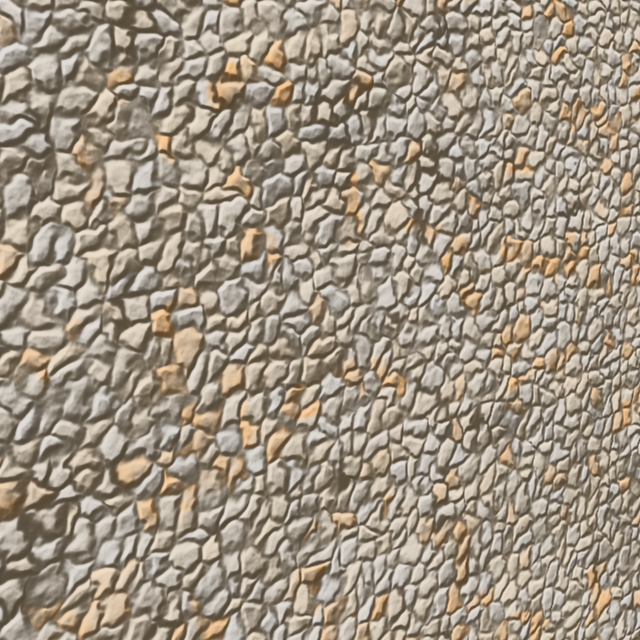
Write a WebGL 1 fragment shader that draws this texture.

```glsl
precision highp float;
// Rough pebble-dashed stone wall receding to the right, lit from the upper left.
uniform vec2 u_resolution;

const float GRAINS = 22.0;        // stones per canvas width at the near edge
const float RECESSION = 0.42;     // how fast the wall recedes to the right
const float HORIZON = 0.95;       // height of the vanishing line
const float SOFTNESS = 0.0007;    // half spacing of the smoothing samples
const float RELIEF_STEP = 0.12;   // slope sampling distance, in stones
const float RELIEF_GAIN = 0.58;
const float CREVICE_GAIN = 0.9;
const float TONE_BIAS = 0.12;
const float OCHRE_SHARE = 0.07;
const vec2 LIGHT_DIR = vec2(-0.5, 0.866);
const vec3 SHADOW = vec3(0.35, 0.31, 0.25);
const vec3 HIGHLIGHT = vec3(0.88, 0.85, 0.81);
const vec3 OCHRE = vec3(1.10, 0.92, 0.70);
const vec3 WARM = vec3(1.03, 1.0, 0.95);
const vec3 COOL = vec3(0.98, 1.0, 1.03);

float hash(vec2 p) {
  return fract(sin(dot(p, vec2(127.1, 311.7))) * 43758.5453);
}

vec2 hash2(vec2 p) {
  return vec2(hash(p), hash(p + 37.7));
}

float noise(vec2 p) {
  vec2 i = floor(p), f = fract(p);
  f = f * f * (3.0 - 2.0 * f);
  return mix(mix(hash(i), hash(i + vec2(1.0, 0.0)), f.x),
             mix(hash(i + vec2(0.0, 1.0)), hash(i + 1.0), f.x), f.y);
}

// Canvas position to flat wall position, measured in stones.
vec2 wallPosition(vec2 uv) {
  float depth = 1.0 / (1.0 - RECESSION * uv.x);
  return GRAINS * depth * vec2(uv.x, uv.y - HORIZON);
}

// Bends the grid so that the stones become irregular.
vec2 distort(vec2 q) {
  vec2 coarse = vec2(noise(q * 0.9), noise(q * 0.9 + 19.3)) - 0.5;
  vec2 fine = vec2(noise(q * 2.9 + 7.1), noise(q * 2.9 + 43.9)) - 0.5;
  return q + 0.7 * coarse + 0.28 * fine;
}

// Returns relief height, nearness to the stone centre, and the stone's cell.
vec4 stones(vec2 q, float detail) {
  vec2 p = distort(q);
  vec2 base = floor(p), cell = base, toCentre = vec2(0.0);
  float nearest = 8.0, second = 8.0;
  for (int j = -1; j <= 1; j++) {
    for (int i = -1; i <= 1; i++) {
      vec2 id = base + vec2(float(i), float(j));
      vec2 offset = id + 0.08 + 0.84 * hash2(id) - p;
      float d = length(offset);
      if (d < nearest) {
        second = nearest;
        nearest = d;
        cell = id;
        toCentre = offset;
      } else {
        second = min(second, d);
      }
    }
  }
  float body = smoothstep(0.0, 0.5, second - nearest);
  vec2 tilt = hash2(cell + 5.3) - 0.5;
  float dome = 0.55 + 0.4 * hash(cell + 11.9) - 0.5 * nearest * nearest;
  float height = body * (dome + 1.2 * dot(tilt, toCentre));
  height += 0.36 * noise(q * 2.3 + 3.7) + 0.17 * detail * noise(q * 4.9);
  height += 0.07 * detail * detail * noise(q * 10.3 + 8.1);
  return vec4(height, body, cell);
}

vec3 wallColour(vec2 uv) {
  vec2 q = wallPosition(uv);
  float detail = mix(1.0, 0.5, uv.x);
  vec4 stone = stones(q, detail);
  float lit = stone.x - stones(q + RELIEF_STEP * LIGHT_DIR, detail).x;
  float body = stone.y;
  vec2 cell = stone.zw;

  // Tone from slope, crevices, stone shade and broad weathering.
  float tone = RELIEF_GAIN * lit / RELIEF_STEP + TONE_BIAS;
  tone += CREVICE_GAIN * (body - 0.6);
  tone += 0.7 * (hash(cell + 2.1) - 0.5) * body;
  tone += 0.6 * (noise(q * 0.35 + 5.0) - 0.5);

  // Sparse deep gaps, stretched upright.
  float gap = smoothstep(0.72, 0.9, noise(q * vec2(0.65, 0.3) + 61.0));
  tone -= 1.3 * gap * (1.0 - body);
  tone = 0.5 + 0.56 * tone / sqrt(1.0 + tone * tone);
  vec3 colour = mix(SHADOW, HIGHLIGHT, tone);

  // Mineral tints: slight warm and cool stones, a few ochre clusters.
  colour *= mix(COOL, WARM, hash(cell + 23.0));
  float cluster = smoothstep(0.55, 0.85, noise(q * 0.45 + 29.0));
  float rarity = hash(cell + 71.0) - 0.3 * cluster;
  float stain = 1.0 - smoothstep(OCHRE_SHARE - 0.06, OCHRE_SHARE + 0.06, rarity);
  stain *= 0.3 + 0.7 * noise(q * 1.7 + 13.0);
  return colour * mix(vec3(1.0), OCHRE, stain);
}

void main() {
  vec2 uv = gl_FragCoord.xy / u_resolution;
  vec3 colour = vec3(0.0);
  for (int j = 0; j < 2; j++) {
    for (int i = 0; i < 2; i++) {
      vec2 corner = 2.0 * vec2(float(i), float(j)) - 1.0;
      colour += 0.25 * wallColour(uv + SOFTNESS * corner);
    }
  }
  gl_FragColor = vec4(colour, 1.0);
}
```
